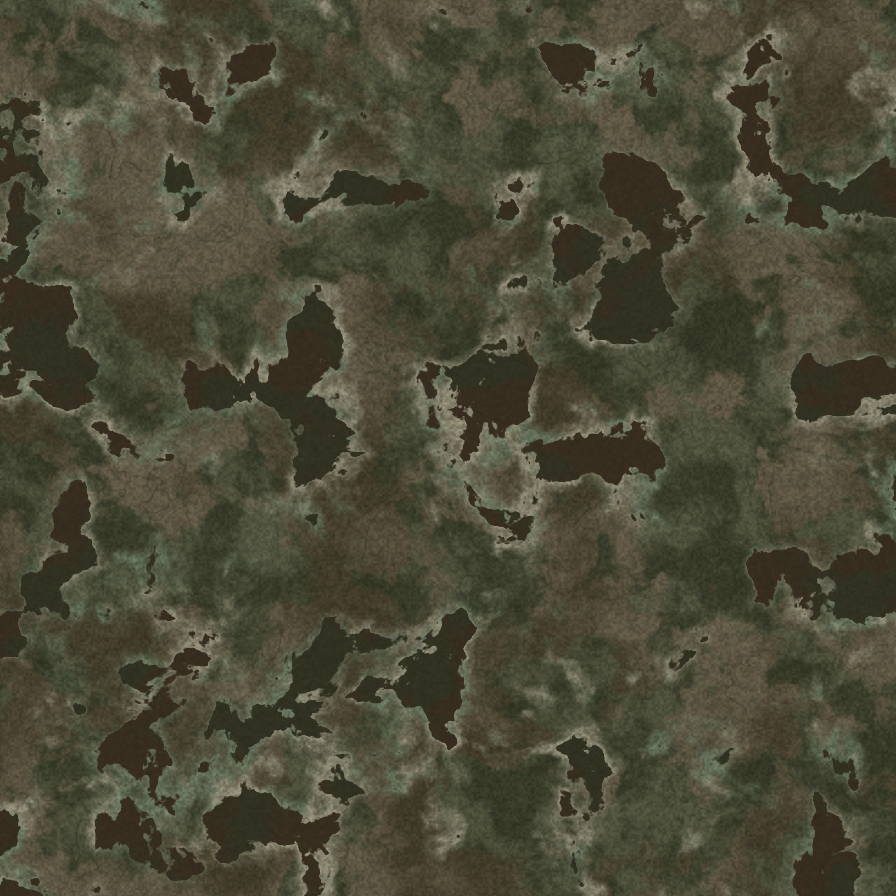
This texture is drawn by a Shadertoy shader. Its source:

```glsl
// Weathered, lichen-covered stone: mottled umber and moss ground, ragged dark
// pits with pale crusty rims. Pits and rims are bands of one rough fractal
// noise field; the ground is layered from further fields of the same kind.

const vec3 UMBER      = vec3(0.255, 0.230, 0.160);
const vec3 TAN        = vec3(0.370, 0.338, 0.265);
const vec3 DARK_MOSS  = vec3(0.190, 0.212, 0.140);
const vec3 GREY_MOSS  = vec3(0.300, 0.318, 0.235);
const vec3 CRUST      = vec3(0.535, 0.520, 0.440);
const vec3 GREEN_CRUST = vec3(0.390, 0.440, 0.355);
const vec3 PIT_BROWN  = vec3(0.215, 0.175, 0.122);
const vec3 PIT_GREEN  = vec3(0.190, 0.192, 0.130);

const float PIT_LEVEL = 0.655;

// Integer hash of a lattice cell, 0 to 1
float hash(ivec2 cell) {
    uvec2 q = uvec2(cell) * uvec2(1597334673u, 3812015801u);
    uint n = (q.x ^ q.y) * 1597334673u;
    n = (n ^ (n >> 15)) * 2246822519u;
    n ^= n >> 13;
    return float(n >> 8) / 16777216.0;
}

// Smooth value noise, 0 to 1
float noise(vec2 p) {
    ivec2 i = ivec2(floor(p));
    vec2 f = fract(p);
    f = f * f * f * (f * (f * 6.0 - 15.0) + 10.0);
    float low = mix(hash(i), hash(i + ivec2(1, 0)), f.x);
    float high = mix(hash(i + ivec2(0, 1)), hash(i + ivec2(1, 1)), f.x);
    return mix(low, high, f.y);
}

// Fractal sum; each octave is turned to hide the lattice
float fbm(vec2 p, int octaves, float gain) {
    const mat2 TURN = mat2(1.6, 1.2, -1.2, 1.6);
    float sum = 0.0, total = 0.0, amplitude = 1.0;
    for (int i = 0; i < octaves; i++) {
        sum += amplitude * noise(p);
        total += amplitude;
        amplitude *= gain;
        p = TURN * p + 17.3;
    }
    return sum / total;
}

// Brown ground with moss patches and thin dark veins
vec3 groundColor(vec2 p) {
    float tone = fbm(p * 8.0 + 31.0, 6, 0.6);
    vec3 ground = mix(UMBER, TAN, smoothstep(0.32, 0.66, tone));

    float mossField = fbm(p * 11.0 + 74.0, 6, 0.62);
    float mossTone = fbm(p * 24.0 + 52.0, 5, 0.6);
    vec3 moss = mix(DARK_MOSS, GREY_MOSS, smoothstep(0.35, 0.68, mossTone));
    ground = mix(ground, moss, 0.85 * smoothstep(0.47, 0.58, mossField));

    float veinField = fbm(p * 13.0 + 120.0, 5, 0.55);
    float vein = 1.0 - smoothstep(0.0, 0.022, abs(veinField - 0.5));
    return mix(ground, DARK_MOSS, 0.4 * vein);
}

// Pale crust, greener in places
vec3 crustColor(vec2 p) {
    float tint = fbm(p * 19.0 + 210.0, 4, 0.6);
    return mix(CRUST, GREEN_CRUST, smoothstep(0.42, 0.64, tint));
}

vec3 pitColor(vec2 p) {
    float tint = fbm(p * 15.0 + 260.0, 4, 0.5);
    return mix(PIT_BROWN, PIT_GREEN, smoothstep(0.42, 0.6, tint));
}

void mainImage(out vec4 fragColor, in vec2 fragCoord) {
    vec2 p = fragCoord / iResolution.y;

    // Gentle warp makes the outlines irregular
    vec2 warp = vec2(fbm(p * 9.0 + 5.0, 3, 0.5), fbm(p * 9.0 + 43.0, 3, 0.5));
    vec2 q = p + 0.05 * (warp - 0.5);

    // Pits are the peaks of the field, crust is the slope around them
    float field = fbm(q * 14.0 + 3.0, 6, 0.52);
    float pit = smoothstep(PIT_LEVEL - 0.008, PIT_LEVEL + 0.012, field);
    float patches = smoothstep(0.36, 0.62, fbm(p * 10.0 + 160.0, 5, 0.6));
    float speckle = fbm(p * 130.0 + 9.0, 3, 0.8);
    float halo = smoothstep(PIT_LEVEL - 0.16, PIT_LEVEL - 0.02, field);
    float rim = smoothstep(PIT_LEVEL - 0.05, PIT_LEVEL - 0.01, field);
    float crust = halo * mix(0.2, 0.85, patches) + 0.25 * rim;
    crust = clamp(crust * mix(0.55, 1.45, speckle), 0.0, 1.0);

    vec3 color = mix(groundColor(q), crustColor(p), crust);
    color = mix(color, pitColor(p), pit);

    // Fine mineral grain, weaker inside the pits
    float grain = noise(p * 400.0) + 0.6 * noise(p * 210.0 + 88.0) - 0.8;
    color *= 1.0 + grain * mix(0.24, 0.12, pit);

    fragColor = vec4(color, 1.0);
}
```
